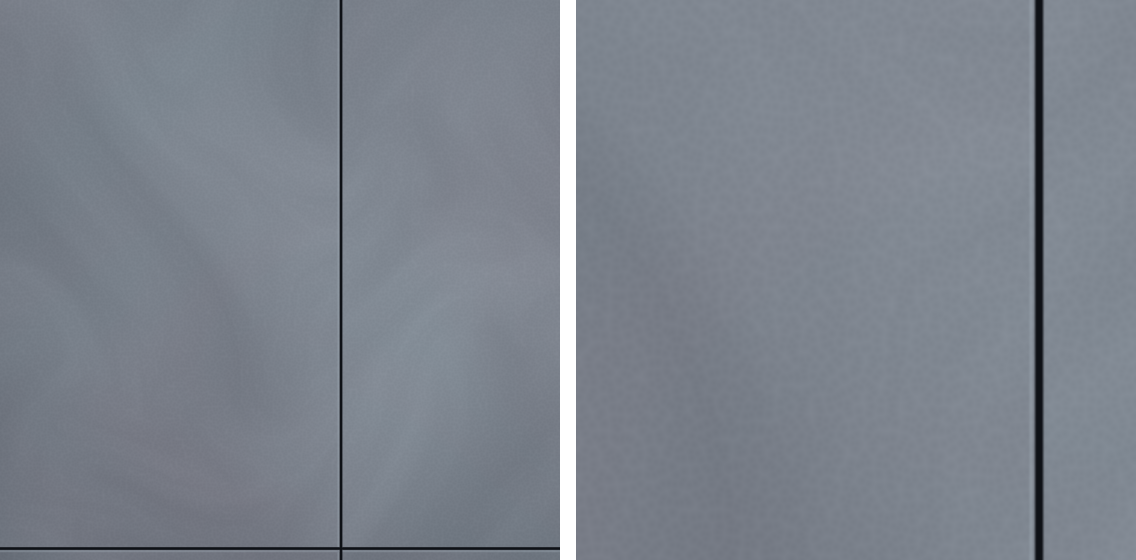
Left: the whole. Right: its middle third, enlarged.
A Shadertoy shader for this texture:

```glsl
const vec2 PANEL_SIZE = vec2(1.0, 1.0);
const vec2 SEAM_POS = vec2(0.609, 0.0205);
const float SEAM_HALF_WIDTH = 0.0024;
const float SEAM_SOFTNESS = 0.0012;
const float LIP_OFFSET = 0.0048;
const float LIP_WIDTH = 0.0014;
const float LIP_STRENGTH = 0.35;

const vec3 STEEL_DARK = vec3(0.405, 0.425, 0.465);
const vec3 STEEL_LIGHT = vec3(0.535, 0.565, 0.605);
const vec3 SEAM_COLOR = vec3(0.055, 0.065, 0.085);
const vec3 LIP_COLOR = vec3(0.64, 0.69, 0.73);
const vec3 TINT = vec3(0.010, -0.004, -0.002);

const vec2 GLOW_CENTER = vec2(0.60, 0.66);
const float GLOW_LEVEL = 0.78;
const float GLOW_FALLOFF = 0.95;
const float CLOUD_SCALE = 5.5;
const float CLOUD_STRENGTH = 0.30;
const float GRAIN_SCALE = 190.0;
const float GRAIN_STRENGTH = 0.022;
const float PANEL_VARIATION = 0.08;

vec2 hash2(vec2 p) {
    vec3 q = fract(p.xyx * vec3(0.1031, 0.1030, 0.0973));
    q += dot(q, q.yzx + 33.33);
    return fract((q.xx + q.yz) * q.zy);
}

// Layered sines, each turned and bent by the previous layer
float clouds(vec2 p) {
    const mat2 TURN = mat2(0.80, 0.60, -0.60, 0.80);
    float sum = 0.0;
    float amplitude = 0.5;
    for (int i = 0; i < 7; i++) {
        p += 0.75 * sin(p.yx * 1.1 + vec2(1.7, 4.1) + float(i));
        sum += amplitude * sin(p.x) * cos(p.y * 0.9 + 0.6);
        p = TURN * p * 1.65 + 2.3;
        amplitude *= 0.62;
    }
    return sum;
}

// Distance to the nearest scattered point
float cellular(vec2 p) {
    vec2 cell = floor(p);
    float nearest = 4.0;
    for (int y = -1; y <= 1; y++) {
        for (int x = -1; x <= 1; x++) {
            vec2 neighbour = cell + vec2(x, y);
            vec2 delta = neighbour + hash2(neighbour) - p;
            nearest = min(nearest, dot(delta, delta));
        }
    }
    return sqrt(nearest);
}

void mainImage(out vec4 fragColor, in vec2 fragCoord) {
    vec2 uv = fragCoord / iResolution.y;
    float pixel = 1.0 / iResolution.y;

    // Panel layout
    vec2 panelId = floor((uv - SEAM_POS) / PANEL_SIZE);
    vec2 seamOffset = mod(uv - SEAM_POS + 0.5 * PANEL_SIZE, PANEL_SIZE) - 0.5 * PANEL_SIZE;
    vec2 panelSeed = hash2(panelId + 17.0);

    // Broad light, cloudy patina and fine grain
    vec2 fromGlow = uv - GLOW_CENTER;
    vec2 cloudPos = uv * CLOUD_SCALE + panelSeed;
    float tone = GLOW_LEVEL - GLOW_FALLOFF * dot(fromGlow, fromGlow);
    tone += CLOUD_STRENGTH * clouds(cloudPos);
    tone += PANEL_VARIATION * (panelSeed.x - 0.5);
    vec3 color = mix(STEEL_DARK, STEEL_LIGHT, clamp(tone, -0.1, 1.05));
    color += TINT * clouds(cloudPos * 0.8 + 9.0);
    color += GRAIN_STRENGTH * (cellular(uv * GRAIN_SCALE) - 0.5);

    // Bright lip on the lower left side of each seam
    vec2 lip = 1.0 - smoothstep(vec2(0.0), vec2(LIP_WIDTH + pixel), abs(seamOffset + LIP_OFFSET));
    color = mix(color, LIP_COLOR, LIP_STRENGTH * max(lip.x, lip.y));

    // Dark seams
    float seamDistance = min(abs(seamOffset.x), abs(seamOffset.y)) - SEAM_HALF_WIDTH;
    float blur = max(SEAM_SOFTNESS, 0.75 * pixel);
    color = mix(SEAM_COLOR, color, smoothstep(-blur, blur, seamDistance));

    fragColor = vec4(color, 1.0);
}
```
